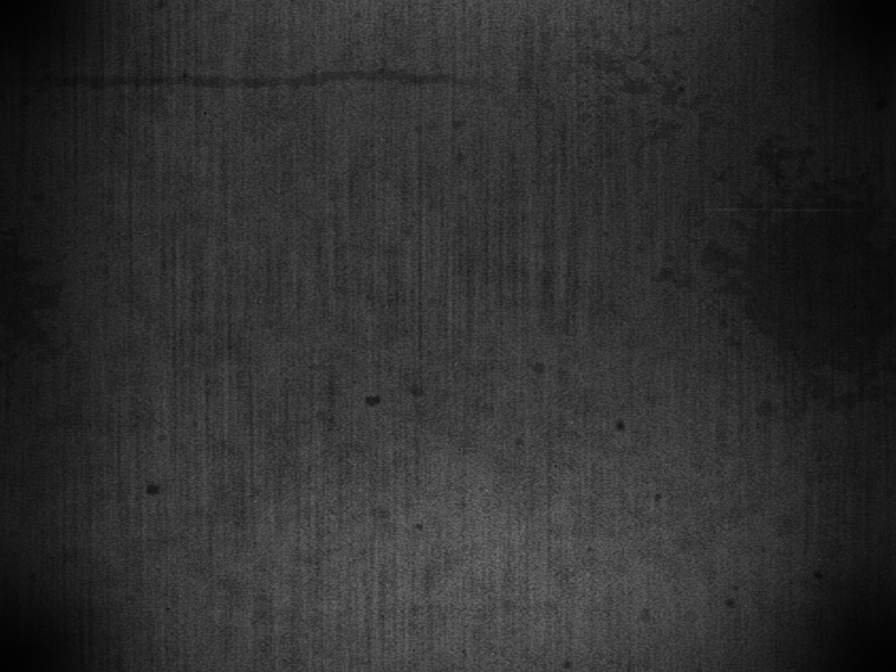
This texture is drawn by a Shadertoy shader. Its source:

```glsl
// Dark worn concrete with vertical brush streaks, stains, pits and shaded corners; tiles on both axes.

const float PI = 3.14159265;
const vec2 ASPECT = vec2(4.0 / 3.0, 1.0);
const vec3 CONCRETE = vec3(0.2);
const int SPOT_COUNT = 26;

vec2 hash2(vec2 p, float seed) {
    vec3 q = fract(vec3(p.xyx) * vec3(0.1031, 0.1030, 0.0973) + seed * 0.137);
    q += dot(q, q.yzx + 33.33);
    return fract((q.xx + q.yz) * q.zy);
}

// Gradient at a lattice corner, dotted with the offset from it
float cornerValue(vec2 cell, vec2 corner, vec2 f, vec2 period, float seed) {
    float angle = 2.0 * PI * hash2(mod(cell + corner, period), seed).x;
    return dot(vec2(cos(angle), sin(angle)), f - corner);
}

// Gradient noise with a whole number of cells across the tile
float wrapNoise(vec2 uv, vec2 period, float seed) {
    vec2 p = uv * period;
    vec2 cell = floor(p);
    vec2 f = p - cell;
    vec2 w = f * f * f * (f * (f * 6.0 - 15.0) + 10.0);
    float low = mix(cornerValue(cell, vec2(0, 0), f, period, seed),
                    cornerValue(cell, vec2(1, 0), f, period, seed), w.x);
    float high = mix(cornerValue(cell, vec2(0, 1), f, period, seed),
                     cornerValue(cell, vec2(1, 1), f, period, seed), w.x);
    return mix(low, high, w.y);
}

float wrapFbm(vec2 uv, vec2 period, float seed) {
    float sum = 0.0;
    float gain = 1.0;
    for (int i = 0; i < 4; i++) {
        sum += gain * wrapNoise(uv, period, seed + float(i));
        period *= 2.0;
        gain *= 0.7;
    }
    return sum;
}

// Soft periodic bump
float wrapBlob(vec2 uv, vec2 center, vec2 size) {
    vec2 d = sin(PI * (uv - center)) / (PI * size);
    return exp(-dot(d, d));
}

// Broad light: bright low centre, dim sides, nearly black corners
float lighting(vec2 uv) {
    float light = 1.0 + 0.66 * wrapBlob(uv, vec2(0.56, 0.15), vec2(0.29, 0.21));
    light -= 0.33 * wrapBlob(uv, vec2(0.86, 0.75), vec2(0.17, 0.25));
    float side = sin(PI * uv.x);
    light *= 1.0 - 0.53 * exp(-7.0 * side * side);
    return light * (1.0 - 0.92 * wrapBlob(uv, vec2(0.0), vec2(0.13, 0.14)));
}

// Thin brushed lines, strongest at the upper left
float streaks(vec2 uv) {
    float fine = wrapNoise(uv, vec2(244, 6), 11.0);
    float medium = wrapNoise(uv, vec2(146, 4), 12.0);
    float wide = wrapNoise(uv, vec2(53, 3), 14.0);
    float strength = 0.9 + 0.8 * wrapNoise(uv, vec2(5, 4), 13.0);
    strength *= 1.0 - 0.6 * wrapBlob(uv, vec2(0.78, 0.2), vec2(0.25, 0.35));
    return strength * (0.28 * fine + 0.20 * medium + 0.06 * wide);
}

// Scattered dark spots with ragged rims, mostly small and faint
float spots(vec2 uv, float ragged) {
    float cover = 0.0;
    for (int i = 0; i < SPOT_COUNT; i++) {
        vec2 center = hash2(vec2(float(i), 7.0), 21.0);
        vec2 shape = hash2(vec2(float(i), 19.0), 22.0);
        vec2 d = (fract(uv - center + 0.5) - 0.5) * ASPECT;
        float radius = mix(0.003, 0.010, shape.x * shape.x);
        float edge = length(d) + 0.006 * ragged - radius;
        cover = max(cover, mix(0.2, 0.7, shape.y * shape.y) * (1.0 - smoothstep(-0.003, 0.004, edge)));
    }
    return cover;
}

// Horizontal line at a height, limited to a soft span in x
float lineMark(vec2 uv, float height, float width, float center, float halfSpan) {
    float dy = abs(fract(uv.y - height + 0.5) - 0.5);
    float dx = abs(fract(uv.x - center + 0.5) - 0.5);
    return (1.0 - smoothstep(0.3 * width, width, dy))
         * (1.0 - smoothstep(0.6 * halfSpan, halfSpan, dx));
}

void mainImage(out vec4 fragColor, in vec2 fragCoord) {
    vec2 uv = fragCoord / iResolution.xy;
    vec2 diagonal = vec2(uv.x + uv.y, uv.y - uv.x); // whole-number shear, still wraps
    float mottle = wrapFbm(uv, vec2(9, 7), 31.0);
    float rough = wrapFbm(diagonal, vec2(25), 41.0);
    float grain = wrapNoise(diagonal, vec2(211), 51.0) + 0.5 * wrapNoise(diagonal, vec2(127), 52.0);

    // Surface: streaks, blotches and fine grain
    float tone = lighting(uv) * (1.0 + streaks(uv) + 0.12 * mottle + 0.15 * rough + 0.36 * grain);

    // Damp stain at the right and flaked patches near the top
    float stain = wrapBlob(uv, vec2(0.92, 0.57), vec2(0.12, 0.15)) + 0.35 * mottle + 0.35 * rough;
    tone *= 1.0 - 0.35 * smoothstep(0.25, 0.55, stain);
    float flaking = wrapBlob(uv, vec2(0.70, 0.87), vec2(0.17, 0.15));
    tone *= 1.0 - 0.32 * flaking * smoothstep(0.05, 0.4, rough + 0.4 * mottle);

    // Wavering dark seam and a thin pale scratch
    float waver = 0.018 * wrapNoise(uv, vec2(6, 1), 61.0) + 0.007 * rough;
    tone *= 1.0 - 0.25 * lineMark(uv, 0.88 + waver, 0.011, 0.27, 0.32);
    tone *= 1.0 + 0.35 * lineMark(uv, 0.688 + 0.1 * waver, 0.003, 0.88, 0.11);

    // Spots, faint blots, small pits and pale specks
    tone *= 1.0 - spots(uv, rough);
    tone *= 1.0 - 0.22 * smoothstep(0.42, 0.65, wrapNoise(uv, vec2(34, 32), 72.0) + 0.2 * rough);
    tone *= 1.0 - 0.6 * smoothstep(0.54, 0.68, wrapNoise(uv, vec2(120, 80), 71.0));
    tone *= 1.0 + 0.45 * smoothstep(0.48, 0.66, wrapNoise(uv, vec2(170, 128), 81.0));

    fragColor = vec4(clamp(CONCRETE * tone, 0.0, 1.0), 1.0);
}
```
